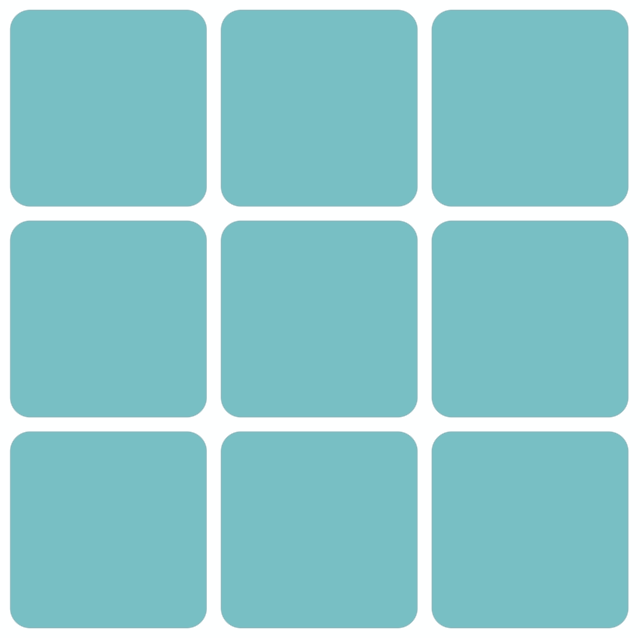
A WebGL 2 fragment shader for this pattern:

```glsl
#version 300 es
precision highp float;
// Grid of three by three rounded teal tiles with thin greyed rims on white.

// Lengths are fractions of the canvas width.
#define PITCH 0.3294
#define HALF_SIDE 0.1537
#define CORNER_RADIUS 0.0312
#define RIM_WIDTH 0.0018
#define GRID_CENTER vec2(-0.0012, 0.0)
#define TILE_COLOR vec3(0.470, 0.750, 0.770)
#define RIM_COLOR vec3(0.510, 0.710, 0.730)
#define GROUND_COLOR vec3(0.996, 1.0, 1.0)

uniform vec2 u_resolution;
out vec4 fragColor;

// Signed distance to a rounded square centred on the origin.
float roundedSquare(vec2 p, float halfSide, float radius) {
    vec2 q = abs(p) - (halfSide - radius);
    return length(max(q, 0.0)) + min(max(q.x, q.y), 0.0) - radius;
}

// Antialiased coverage of the inside of a distance field.
float coverage(float dist, float pixel) {
    return clamp(0.5 - dist / pixel, 0.0, 1.0);
}

void main() {
    float pixel = 1.0 / u_resolution.x;
    vec2 p = (gl_FragCoord.xy - 0.5 * u_resolution) * pixel - GRID_CENTER;

    // Repeat space so that each cell is centred on its tile.
    vec2 local = (fract(p / PITCH + 0.5) - 0.5) * PITCH;
    float dist = roundedSquare(local, HALF_SIDE, CORNER_RADIUS);

    // Rim around the fill, then the tile over the ground.
    vec3 tile = mix(RIM_COLOR, TILE_COLOR, coverage(dist + RIM_WIDTH, pixel));
    vec3 color = mix(GROUND_COLOR, tile, coverage(dist, 1.4 * pixel));
    fragColor = vec4(color, 1.0);
}
```
